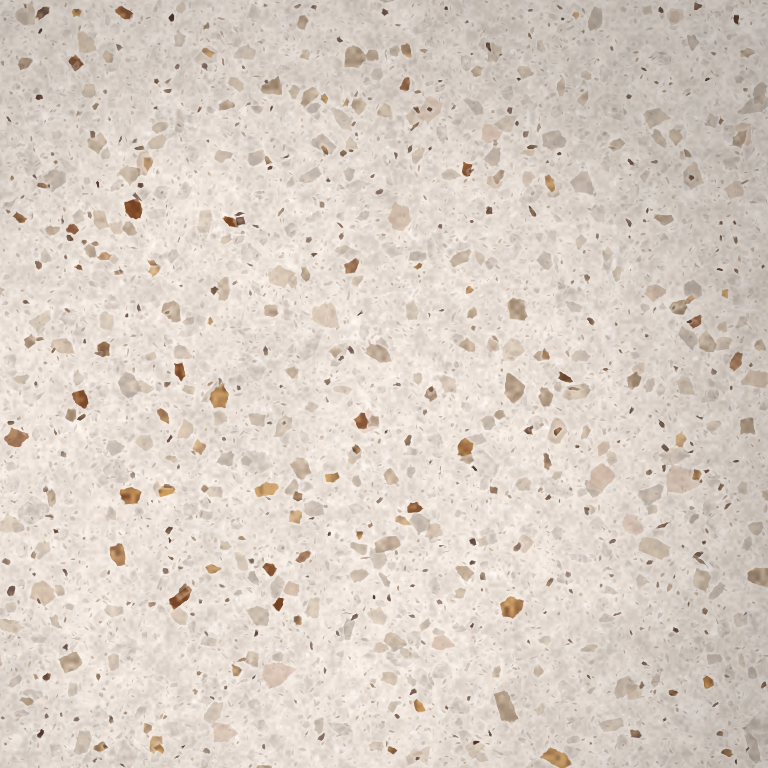
Give the GLSL for this texture, as a WebGL 1 fragment shader.

```glsl
precision highp float;
// Pale terrazzo: a mottled cream binder strewn with angular stone chips.
// Each chip is a random convex polygon placed on a jittered grid; several
// grids run from faint pale stones to amber accents and dark specks.

uniform vec2 u_resolution;

const vec3 BINDER = vec3(0.885, 0.845, 0.808);
const vec3 WHITE = vec3(0.96, 0.935, 0.915);
const vec3 GREY = vec3(0.68, 0.63, 0.59);
const vec3 SAND = vec3(0.77, 0.69, 0.60);
const vec3 ROSE = vec3(0.80, 0.68, 0.61);
const vec3 TAN = vec3(0.56, 0.45, 0.34);
const vec3 OCHRE = vec3(0.75, 0.56, 0.31);
const vec3 RUST = vec3(0.43, 0.21, 0.08);
const vec3 UMBER = vec3(0.25, 0.13, 0.09);

float hash(vec2 p) {
  vec3 q = fract(vec3(p.xyx) * 0.1031);
  q += dot(q, q.yzx + 33.33);
  return fract((q.x + q.y) * q.z);
}

float noise(vec2 p) {
  vec2 cell = floor(p);
  vec2 f = fract(p);
  f = f * f * (3.0 - 2.0 * f);
  float low = mix(hash(cell), hash(cell + vec2(1.0, 0.0)), f.x);
  float high = mix(hash(cell + vec2(0.0, 1.0)), hash(cell + 1.0), f.x);
  return mix(low, high, f.y);
}

vec2 direction(float angle) {
  return vec2(cos(angle), sin(angle));
}

// Distance to a convex polygon of about unit radius with six uneven sides
float polygon(vec2 p, vec2 id) {
  float d = -1.0;
  for (int i = 0; i < 6; i++) {
    float side = float(i);
    vec2 key = id + vec2(side * 7.3, side * 3.1);
    float angle = (side + 0.7 * hash(key)) * 1.0472;
    d = max(d, dot(p, direction(angle)) - mix(0.55, 1.0, hash(key + 19.7)));
  }
  return d;
}

// Lays one grid of chips over a ground colour; size is in cells
vec3 scatter(vec3 ground, vec2 uv, float cells, float density, float size,
             float stretch, float opacity, vec3 tintA, vec3 tintB) {
  vec2 p = uv * cells;
  vec2 home = floor(p);
  float soft = max(0.0010, 0.75 / u_resolution.y);
  float grain = noise(uv * 150.0 + cells) - 0.5;
  float ragged = (noise(uv * 260.0) - 0.5) * 0.0022;
  vec3 color = ground;
  for (int y = -1; y <= 1; y++) {
    for (int x = -1; x <= 1; x++) {
      vec2 cell = home + vec2(float(x), float(y));
      vec2 id = cell + cells * 5.17 + 40.0;
      if (hash(id) > density) continue;
      vec2 jitter = vec2(hash(id + 3.7), hash(id + 8.9));
      vec2 q = p - cell - mix(vec2(0.15), vec2(0.85), jitter);

      // Turn and stretch the chip, then measure it in canvas units
      vec2 axis = direction(6.2832 * hash(id + 13.1));
      float along = mix(1.0, stretch, hash(id + 17.3));
      float pick = hash(id + 23.9);
      float radius = size * mix(0.45, 1.0, pick * pick);
      q = vec2(dot(q, axis) / along, dot(q, vec2(-axis.y, axis.x)) * along);
      float d = polygon(q / radius, id) * radius / cells + ragged;

      // Thin pale rim, then the stone itself
      float rim = smoothstep(0.0035, 0.0008, abs(d - 0.0012));
      color = mix(color, WHITE, rim * 0.3 * opacity);
      float blend = clamp(hash(id + 29.3) + 0.8 * grain, 0.0, 1.0);
      vec3 stone = mix(tintA, tintB, blend) * (1.0 + 0.16 * grain);
      float cover = 1.0 - smoothstep(-soft, soft, d);
      color = mix(color, stone, cover * opacity * mix(0.6, 1.0, jitter.x));
    }
  }
  return color;
}

// Binder mottling from broad clouds down to fine grit
vec3 binder(vec2 uv) {
  float clouds = noise(uv * 8.0 + 4.0) - 0.5;
  float mottle = noise(uv * 55.0 + 17.0) - 0.5;
  float grit = noise(uv * 210.0 + 31.0) - 0.5;
  return BINDER + 0.05 * clouds + 0.08 * mottle + 0.09 * grit;
}

// Light pooled left of the centre, fading to the upper and right edges
float lighting(vec2 uv) {
  return 1.025 - 0.20 * smoothstep(0.3, 0.85, length(uv - vec2(0.36, 0.40)));
}

void main() {
  vec2 uv = gl_FragCoord.xy / u_resolution.y;
  vec3 color = binder(uv);

  // Faint stones and splinters, close to the binder in tone
  color = scatter(color, uv, 17.0, 0.75, 0.42, 1.3, 0.50, GREY, WHITE);
  color = scatter(color, uv, 31.0, 0.80, 0.40, 1.4, 0.55, GREY, WHITE);
  color = scatter(color, uv, 67.0, 0.65, 0.33, 1.8, 0.60, GREY, WHITE);
  color = scatter(color, uv, 113.0, 0.45, 0.30, 1.8, 0.60, TAN, WHITE);

  // Clear grey, sand and rose stones
  color = scatter(color, uv, 23.0, 0.34, 0.40, 1.4, 0.75, GREY, SAND);
  color = scatter(color, uv, 15.0, 0.16, 0.34, 1.3, 0.75, ROSE, SAND);
  color = scatter(color, uv, 19.0, 0.17, 0.36, 1.4, 0.85, TAN, SAND);

  // Amber and rust accents, then dark specks
  color = scatter(color, uv, 16.0, 0.13, 0.30, 1.4, 0.95, RUST, OCHRE);
  color = scatter(color, uv, 27.0, 0.08, 0.30, 1.5, 0.95, UMBER, OCHRE);
  color = scatter(color, uv, 53.0, 0.13, 0.27, 1.7, 0.90, UMBER, TAN);

  gl_FragColor = vec4(color * lighting(uv), 1.0);
}
```
